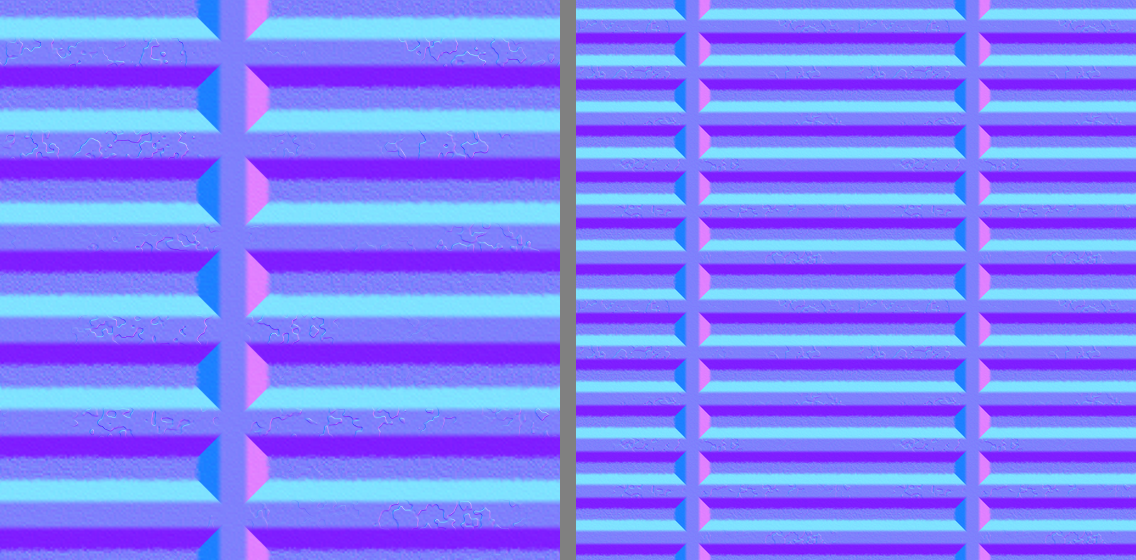
Left: one tile. Right: repeated 2 by 2.
A Shadertoy shader for this texture map:

```glsl
// Tangent-space normal map of six rows of bevelled planks, split by one vertical groove, with worn grain.

const float UNIT = 1.0 / 768.0; // layout grid, as a fraction of the canvas

float hash(vec2 p) {
    return fract(sin(dot(p, vec2(127.1, 311.7))) * 43758.5453);
}

// Value noise with a whole number of cells, so it wraps at the canvas edges
float wrapNoise(vec2 uv, float cells) {
    vec2 p = uv * cells;
    vec2 i = floor(p), f = fract(p);
    f = f * f * (3.0 - 2.0 * f);
    vec2 a = mod(i, cells), b = mod(i + 1.0, cells);
    return mix(mix(hash(a), hash(vec2(b.x, a.y)), f.x),
               mix(hash(vec2(a.x, b.y)), hash(b), f.x), f.y);
}

float grain(vec2 uv) {
    return 0.65 * wrapNoise(uv, 230.0) + 0.35 * wrapNoise(uv, 118.0);
}

// Thin raised flakes with ragged outlines
float flakes(vec2 uv) {
    float n = 0.4 * wrapNoise(uv, 26.0) + 0.35 * wrapNoise(uv, 61.0) + 0.25 * wrapNoise(uv, 127.0);
    return smoothstep(0.48, 0.54, n);
}

// Surface height: x weighs the grain, y the flakes
float relief(vec2 uv, vec2 weight) {
    return weight.x * grain(uv) + weight.y * flakes(uv);
}

void mainImage(out vec4 fragColor, in vec2 fragCoord) {
    vec2 uv = fragCoord / iResolution.xy;

    // Plank layout: the row across the seam is slightly taller
    float pitch = 126.8 * UNIT;
    float down = fract(1.0 - uv.y - 72.0 * UNIT);
    float row = min(floor(down / pitch), 5.0);
    float rowHeight = row < 4.5 ? pitch : 1.0 - 5.0 * pitch;
    vec2 local = vec2(fract(uv.x - 319.5 * UNIT) - 0.5,
                      down - row * pitch - 0.5 * rowHeight);

    // Distance inward from the plank's edges
    vec2 inset = 0.5 * vec2(1.0, rowHeight) - vec2(18.5, 18.0) * UNIT - abs(local);
    float edge = min(inset.x, inset.y);

    // Soft bevel band with mitred corners
    float soft = 5.5 * UNIT;
    float plank = smoothstep(-soft, soft, edge);
    float ragged = edge + (grain(uv) - 0.5) * 5.0 * UNIT;
    float top = smoothstep(-soft, soft, ragged - 30.0 * UNIT);
    float bevel = plank * (1.0 - top);
    float mitre = smoothstep(-1.5 * UNIT, 1.5 * UNIT, inset.x - inset.y);
    vec2 facing = mix(vec2(-sign(local.x), 0.0), vec2(0.0, sign(local.y)), mitre);
    vec2 slope = 0.385 * bevel * facing;

    // Wear: grain on the planks, patchy flakes in the horizontal grooves
    float acrossPlank = smoothstep(-soft, 3.0 * soft, inset.x);
    float patches = smoothstep(0.3, 0.6, wrapNoise(uv + 0.37, 9.0));
    vec2 weight = vec2(0.07 + 0.17 * top + 0.05 * acrossPlank * (1.0 - plank),
                       acrossPlank * patches * (0.26 * (1.0 - plank) + 0.05 * top));
    float h = relief(uv, weight);
    float e = 1.0 / 512.0;
    slope -= vec2(relief(uv + vec2(e, 0.0), weight) - h,
                  relief(uv + vec2(0.0, e), weight) - h);

    fragColor = vec4(clamp(vec3(vec2(0.497, 0.503) + slope, 0.99 + 0.01 * bevel), 0.0, 1.0), 1.0);
}
```
